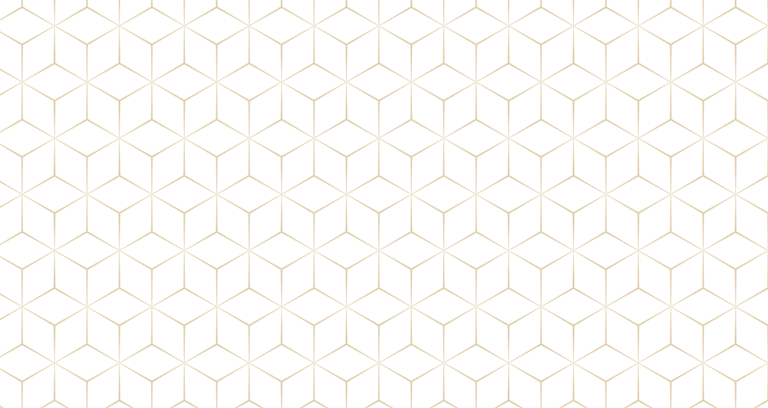
This pattern is drawn by a Shadertoy shader. Its source:

```glsl
// Offset from the nearest node of a triangular lattice with unit spacing
vec2 nearestNode(vec2 p) {
    vec2 cell = vec2(1.0, sqrt(3.0));
    vec2 a = mod(p + 0.5 * cell, cell) - 0.5 * cell;
    vec2 b = mod(p, cell) - 0.5 * cell;
    return dot(a, a) < dot(b, b) ? a : b;
}

// Fold the six spokes onto one: x runs along it, y is the distance across
vec2 foldSpokes(vec2 v) {
    float sector = radians(60.0);
    float angle = mod(atan(v.y, v.x), sector) - 0.5 * sector;
    return length(v) * vec2(cos(angle), abs(sin(angle)));
}

// Share of a soft pixel covered by a band, also right for hairlines
float bandCoverage(float dist, float halfWidth, float blur) {
    return clamp((dist + halfWidth) / blur + 0.5, 0.0, 1.0)
         - clamp((dist - halfWidth) / blur + 0.5, 0.0, 1.0);
}

// Slow uneven sheen from layered sines, about -1 to 1
float foilSheen(vec2 p) {
    return 0.5 * sin(2.3 * p.x + 1.7 * sin(1.4 * p.y))
         + 0.3 * sin(5.1 * p.y - 3.2 * p.x)
         + 0.2 * sin(11.0 * p.x + 8.0 * p.y);
}

void mainImage(out vec4 fragColor, in vec2 fragCoord) {
    // One unit is one repeat across
    float repeats = 11.84;
    vec2 p = (fragCoord - 0.5 * iResolution.xy) / iResolution.x * repeats;
    p -= vec2(0.421, 0.148);

    // Spokes swell from the six-way crossings to the three-way corners
    vec2 spoke = foldSpokes(nearestNode(p));
    float halfWidth = mix(0.004, 0.0125, clamp(spoke.x * sqrt(3.0), 0.0, 1.0));
    float sheen = foilSheen(p);
    float blur = 1.4 * repeats / iResolution.x;
    float line = bandCoverage(spoke.y, halfWidth * (1.0 + 0.06 * sheen), blur);

    // Pale gold on white
    vec3 gold = vec3(0.865, 0.79, 0.635) + sheen * vec3(0.02, 0.02, 0.03);
    fragColor = vec4(mix(vec3(1.0), gold, line), 1.0);
}
```
